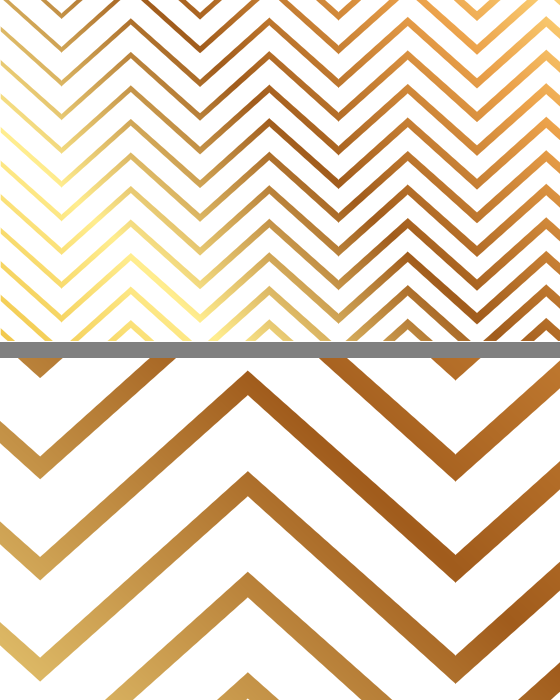
Top: the whole. Bottom: its middle third, enlarged.
Reproduce this pattern procedurally as a Shadertoy shader.

```glsl
// Stacked metallic gold zigzag stripes on white.
// A triangle wave is repeated down the canvas with fract; stripes thicken to
// the right and downward, and a diagonal gradient gives the foil sheen.

#define PERIOD 0.4049            // zigzag length; all lengths in canvas heights
#define VALLEY vec2(0.180, 0.2438) // one valley, measured from the top left
#define AMPLITUDE 0.1812         // valley to peak
#define ROW_STEP 0.0983          // vertical distance between stripes
#define BASE_THICKNESS 0.0137    // vertical stripe thickness at the top left
#define THICKNESS_GROWTH vec2(0.0105, 0.0055)
#define SHEEN_SKEW 1.03          // tilt of the gradient bands
#define MARGIN vec2(0.002, 0.003) // bare edge at left and bottom

// Linear position of x between a and b, limited to 0..1
float ramp(float a, float b, float x) {
    return clamp((x - a) / (b - a), 0.0, 1.0);
}

// Foil colour along the diagonal
vec3 goldSheen(vec2 p) {
    const vec3 amber  = vec3(0.93, 0.74, 0.22);
    const vec3 pale   = vec3(1.00, 0.93, 0.56);
    const vec3 bronze = vec3(0.63, 0.36, 0.11);
    const vec3 copper = vec3(0.92, 0.63, 0.29);
    const vec3 honey  = vec3(0.99, 0.83, 0.47);
    float s = p.x - SHEEN_SKEW * p.y;
    vec3 color = mix(amber, pale, ramp(-1.203, -0.385, s));
    color = mix(color, bronze, ramp(-0.385, 0.434, s));
    color = mix(color, copper, ramp(0.434, 1.22, s));
    return mix(color, honey, ramp(1.22, 1.667, s));
}

// Vertical distance to the centre line of the nearest zigzag
float zigzagDistance(vec2 p) {
    float rise = 2.0 * abs(fract((p.x - VALLEY.x) / PERIOD + 0.5) - 0.5);
    float offset = p.y - VALLEY.y + AMPLITUDE * rise;
    return abs(fract(offset / ROW_STEP + 0.5) - 0.5) * ROW_STEP;
}

void mainImage(out vec4 fragColor, in vec2 fragCoord) {
    float pixel = 1.0 / iResolution.y;
    vec2 uv = fragCoord * pixel;
    vec2 p = vec2(uv.x, 1.0 - uv.y); // y runs downward

    // Stripe coverage, with the edge width scaled for the slope
    float slope = 2.0 * AMPLITUDE / PERIOD;
    float edge = pixel * sqrt(1.0 + slope * slope);
    float thickness = BASE_THICKNESS + dot(THICKNESS_GROWTH, p);
    float coverage = clamp(0.5 + (0.5 * thickness - zigzagDistance(p)) / edge, 0.0, 1.0);

    // Bare margins
    vec2 inside = clamp(0.5 + (uv - MARGIN) / pixel, 0.0, 1.0);
    coverage *= inside.x * inside.y;

    fragColor = vec4(mix(vec3(1.0), goldSheen(p), coverage), 1.0);
}
```
